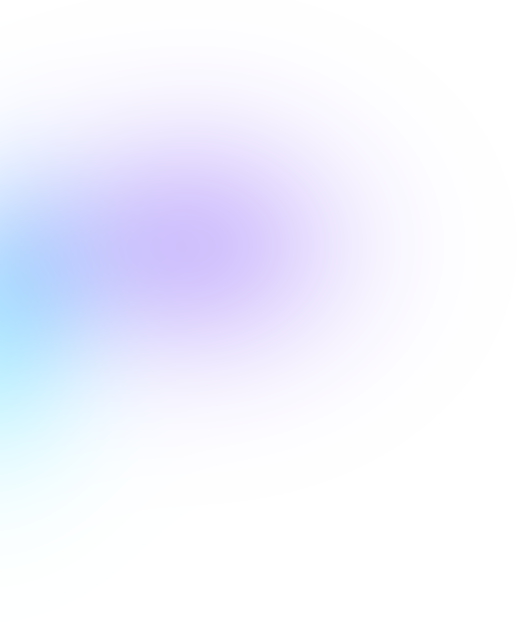
Write a WebGL 1 fragment shader that draws this background.

```glsl
precision highp float;

uniform vec2 u_resolution;

// Soft elliptical falloff: 1 at the centre, fading to 0
float glow(vec2 uv, vec2 center, vec2 spread) {
  vec2 d = (uv - center) / spread;
  return exp(-0.5 * dot(d, d));
}

void main() {
  vec2 uv = gl_FragCoord.xy / u_resolution;

  // Each glow removes its complementary light from white
  vec3 color = vec3(1.0);
  color -= vec3(0.175, 0.24, 0.01) * glow(uv, vec2(0.367, 0.616), vec2(0.195, 0.130)); // violet
  color -= vec3(0.12, 0.085, 0.0) * glow(uv, vec2(0.047, 0.596), vec2(0.133, 0.115));  // blue
  color -= vec3(0.22, 0.03, 0.0) * glow(uv, vec2(-0.03, 0.466), vec2(0.14, 0.143));    // cyan

  gl_FragColor = vec4(color, 1.0);
}
```
